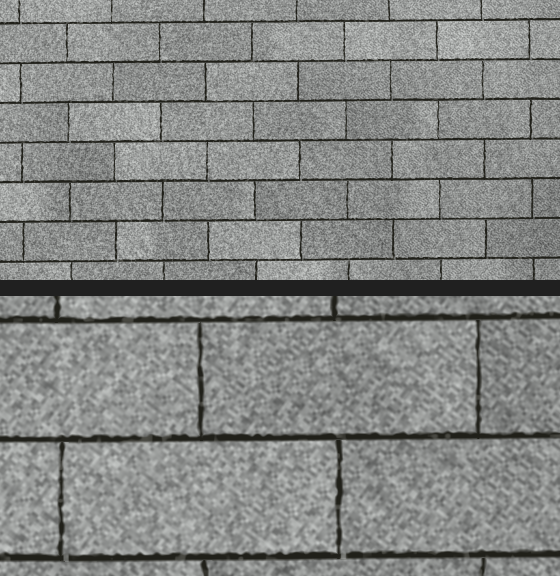
Top: the whole. Bottom: its middle third, enlarged.
Write a Shadertoy shader that draws this texture.

```glsl
float hash(vec2 p) {
    return fract(sin(dot(p, vec2(127.1, 311.7))) * 43758.5);
}

float noise(vec2 p) {
    vec2 i = floor(p), f = fract(p);
    f = f * f * (3.0 - 2.0 * f);
    return mix(mix(hash(i), hash(i + vec2(1, 0)), f.x),
               mix(hash(i + vec2(0, 1)), hash(i + vec2(1, 1)), f.x), f.y);
}

// Mineral granules: fine speckle with a coarser clumping, centred on zero
float granules(vec2 p) {
    vec2 q = mat2(0.8, 0.6, -0.6, 0.8) * p;
    return 0.27 * (noise(q * 240.0) - 0.5)
         + 0.12 * (noise(p * 150.0 + 31.0) - 0.5)
         + 0.04 * (noise(q * 50.0 + 67.0) - 0.5);
}

void mainImage(out vec4 fragColor, in vec2 fragCoord) {
    vec2 p = fragCoord / iResolution.y;
    float soft = max(0.0022, 0.7 / iResolution.y);
    vec2 pitch = vec2(0.3302, 0.1418);

    // Slightly tilted courses, counted downwards, every other one shifted
    float course = (1.0 - p.y + 0.0072 * p.x - 0.0873) / pitch.y;
    course += 0.012 * (noise(p * vec2(9.0, 3.0)) - 0.5);
    float row = floor(course);
    float down = fract(course);
    float across = (p.x - 0.2396 - 0.0026 * row) / pitch.x + 0.51 * mod(row, 2.0);
    vec2 tile = vec2(floor(across), row);
    vec2 joint = vec2(floor(across + 0.5), row);
    float along = fract(across);

    // Tone of each shingle, often changing part way along it
    float split = 0.15 + 0.7 * hash(tile + 5.3);
    float blend = smoothstep(split - 0.08, split + 0.08, along + 0.1 * (noise(p * 30.0) - 0.5));
    float tone = mix(hash(tile + 11.7), hash(tile + 23.1), blend * step(0.4, hash(tile + 41.9)));
    float shade = 0.588 + 0.1 * (tone - 0.5)
                + 0.08 * (noise(p * 3.5 + 9.0) - 0.5)
                + 0.045 * (p.y - 0.5) - 0.012 * (p.x - 1.0)
                + granules(p);
    vec3 color = shade * vec3(0.985, 1.0, 0.99);

    // Shadow under the lower edge, with a ragged upper side
    float ragged = noise(p * 150.0 + 17.0) - 0.5;
    float thickness = 0.0066 + 0.002 * hash(tile + 3.1) + 0.004 * ragged;
    float fromBottom = (1.0 - down) * pitch.y;
    float edge = min(abs(fromBottom - 0.5 * thickness) - 0.5 * thickness, down * pitch.y);
    float shadow = 1.0 - smoothstep(-soft, soft, edge);

    // Small granule-covered tab bridging the shadow beside some joints
    float side = (across - joint.x) * pitch.x;
    float tab = 1.0 - smoothstep(0.002, 0.002 + soft, abs(side - 0.006));
    shadow *= 1.0 - 0.6 * tab * step(0.35, hash(joint + 8.6));

    // Narrow cut between neighbouring shingles, pinched here and there by granules
    float halfWidth = 0.0022 + 0.0012 * hash(joint + 2.4) + 0.003 * ragged;
    float wobble = 0.003 * (noise(vec2(joint.x * 7.0 + row, p.y * 60.0)) - 0.5);
    float cut = 1.0 - smoothstep(-soft, soft, abs(side + wobble) - halfWidth);

    // Gaps are dark, with stray granules catching light
    float stray = smoothstep(0.65, 0.95, noise(p * 130.0 + 53.0));
    vec3 gapColor = vec3(0.125, 0.125, 0.1) + 0.16 * stray;
    color = mix(color, gapColor, max(shadow, cut));
    fragColor = vec4(clamp(color, 0.0, 1.0), 1.0);
}
```
